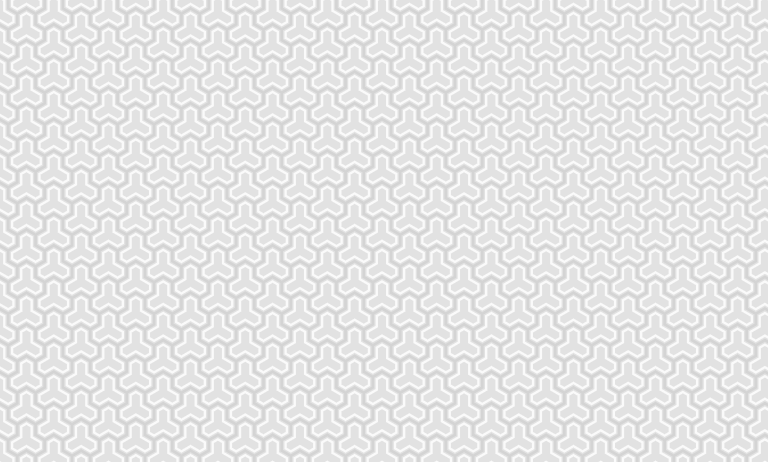
This pattern is drawn by a WebGL 1 fragment shader. Its source:

```glsl
precision mediump float;
// Interlocking three-armed tiles with a grey seam and a white inner outline.

uniform vec2 u_resolution;

// Lengths are in arm widths; insets are measured inward from a tile's edge.
#define COLUMNS_ACROSS 28.08
#define CENTER_OFFSET vec2(-0.11, -0.21)
#define SEAM_INSET 0.074
#define OUTLINE_START 0.150
#define OUTLINE_END 0.279
#define SEAM_COLOR vec3(0.83)
#define FILL_COLOR vec3(0.888)
#define OUTLINE_COLOR vec3(0.98)

const float SQRT3 = 1.7320508;
const vec2 LATTICE = vec2(1.5, SQRT3);

// Distance inward from the edge of a tile centred at the origin.
float tripodInset(vec2 p) {
  // Fold the three arms onto the upright one.
  p.x = abs(p.x);
  if (p.y < p.x / SQRT3) {
    p = vec2(0.5 * p.x + 0.5 * SQRT3 * p.y, 0.5 * SQRT3 * p.x - 0.5 * p.y);
    p.x = abs(p.x);
  }
  float side = 0.5 - p.x;
  float tip = 1.0 - dot(p, vec2(0.5, 0.5 * SQRT3));
  return min(side, tip);
}

// Inset within whichever tile of the staggered lattice covers the point.
float tilingInset(vec2 p) {
  float inset = -1.0;
  float nearColumn = floor(p.x / LATTICE.x + 0.5);
  for (int i = -1; i <= 1; i++) {
    float column = nearColumn + float(i);
    float stagger = 0.5 * mod(column, 2.0);
    float nearRow = floor(p.y / LATTICE.y - stagger + 0.5);
    for (int j = -1; j <= 1; j++) {
      vec2 center = LATTICE * vec2(column, nearRow + float(j) + stagger);
      inset = max(inset, tripodInset(p - center));
    }
  }
  return inset;
}

// Antialiased step, one pixel wide.
float edge(float threshold, float value, float pixel) {
  return clamp((value - threshold) / pixel + 0.5, 0.0, 1.0);
}

void main() {
  float pixel = COLUMNS_ACROSS * LATTICE.x / u_resolution.x;
  vec2 p = (gl_FragCoord.xy - 0.5 * u_resolution) * pixel - CENTER_OFFSET;
  float inset = tilingInset(p);

  // Layer the bands from the seam toward the middle of the tile.
  vec3 color = mix(SEAM_COLOR, FILL_COLOR, edge(SEAM_INSET, inset, pixel));
  float outline = edge(OUTLINE_START, inset, pixel) - edge(OUTLINE_END, inset, pixel);
  color = mix(color, OUTLINE_COLOR, outline);
  gl_FragColor = vec4(color, 1.0);
}
```
